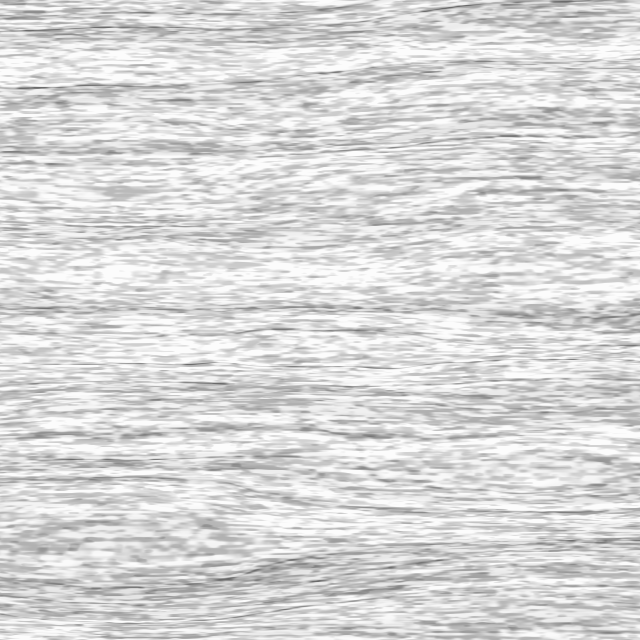
Reproduce this texture procedurally as a Shadertoy shader.

```glsl
// Pale grey wood grain with horizontal rings, dark growth lines and fine fibres
#define FIGURE_SCALE vec2(1.5, 7.5)
#define FIGURE_BEND 0.13
#define RING_COUNT 62.0
#define FINE_RING_COUNT 140.0
#define LINE_COUNT 23.0
#define LINE_DARKNESS 0.32
#define FIBRE_SCALE vec2(17.0, 230.0)
#define RING_DARKNESS 0.15
#define FIBRE_DARKNESS 0.22
#define PORE_DARKNESS 0.12
#define PAPER_WHITE 1.045

float hash(vec2 p) {
    return fract(sin(dot(p, vec2(127.1, 311.7))) * 43758.5453);
}

// Value noise with a quintic fade, so contours stay smooth
float noise(vec2 p) {
    vec2 cell = floor(p);
    vec2 t = fract(p);
    t = t * t * t * (t * (t * 6.0 - 15.0) + 10.0);
    float low = mix(hash(cell), hash(cell + vec2(1.0, 0.0)), t.x);
    float high = mix(hash(cell + vec2(0.0, 1.0)), hash(cell + vec2(1.0, 1.0)), t.x);
    return mix(low, high, t.y);
}

// One row of streaks, shifted at random so that row ends never line up
float streakRow(float x, float row) {
    x += 9.0 * hash(vec2(row, 3.0));
    float cell = floor(x);
    float t = smoothstep(0.0, 1.0, fract(x));
    return mix(hash(vec2(cell, row)), hash(vec2(cell + 1.0, row)), t);
}

float streaks(vec2 p) {
    float row = floor(p.y);
    float blend = smoothstep(0.15, 0.85, fract(p.y));
    return mix(streakRow(p.x, row), streakRow(p.x, row + 1.0), blend);
}

// Growth height: its contours run along the grain and close into long eyes
float growthField(vec2 uv) {
    float broad = noise(uv * FIGURE_SCALE + vec2(3.7, 11.3)) - 0.5;
    float middle = noise(uv * FIGURE_SCALE * vec2(2.0, 2.1) + 27.4) - 0.5;
    float ripple = noise(uv * vec2(15.0, 26.0) + 51.8) - 0.5;
    return uv.y + FIGURE_BEND * (broad + 0.3 * middle) + 0.006 * ripple;
}

// Irregular rings, with the fine ones faded where they get too dense
float ringTone(vec2 uv, float growth) {
    float coarse = noise(vec2(growth * RING_COUNT, 5.5));
    float fine = noise(vec2(growth * FINE_RING_COUNT, 9.5));
    float density = fwidth(growth * FINE_RING_COUNT);
    fine = mix(fine, 0.5, smoothstep(0.8, 1.6, density));
    float patches = noise(uv * vec2(4.0, 22.0) + 80.0);
    return smoothstep(0.25, 0.78, 0.42 * coarse + 0.42 * fine + 0.16 * patches);
}

// Thin dark lines on scattered contours, each with a soft shadow
float growthLines(vec2 uv, float growth) {
    float band = growth * LINE_COUNT;
    float id = floor(band);
    float centre = 0.3 + 0.4 * hash(vec2(id, 2.0));
    float gap = abs(fract(band) - centre);
    float halfWidth = mix(0.025, 0.06, hash(vec2(id, 4.0)));
    halfWidth = max(halfWidth, 0.6 * fwidth(band));
    float core = exp(-gap * gap / (halfWidth * halfWidth));
    float shadow = 0.25 * exp(-14.0 * gap);
    float strength = mix(0.1, 1.0, hash(vec2(id, 6.0)));
    strength *= mix(0.4, 1.0, noise(vec2(uv.x * 4.0, id)));
    return strength * (0.8 * core + shadow);
}

void mainImage(out vec4 fragColor, in vec2 fragCoord) {
    vec2 uv = fragCoord / iResolution.y;
    float growth = growthField(uv);
    float rings = ringTone(uv, growth);

    // Fibres lean slightly with the contours; pores are short dark dashes
    vec2 grain = vec2(uv.x, mix(uv.y, growth, 0.3));
    float longFibres = streaks(grain * FIBRE_SCALE);
    float shortFibres = streaks(grain * FIBRE_SCALE * vec2(4.0, 1.5) + 400.0);
    float fibres = smoothstep(0.25, 0.8, 0.5 * longFibres + 0.5 * shortFibres);
    float pores = smoothstep(0.7, 0.92, streaks(grain * FIBRE_SCALE * vec2(2.5, 1.1) + 800.0));

    // Darken the white ground by rings, fibres, pores and growth lines
    float shade = RING_DARKNESS * rings + FIBRE_DARKNESS * fibres;
    shade += 0.06 * rings * fibres + PORE_DARKNESS * pores;
    shade += LINE_DARKNESS * growthLines(uv, growth) * (0.7 + 0.5 * fibres);
    float grey = clamp(PAPER_WHITE - shade, 0.42, 0.99);
    fragColor = vec4(vec3(grey), 1.0);
}
```
